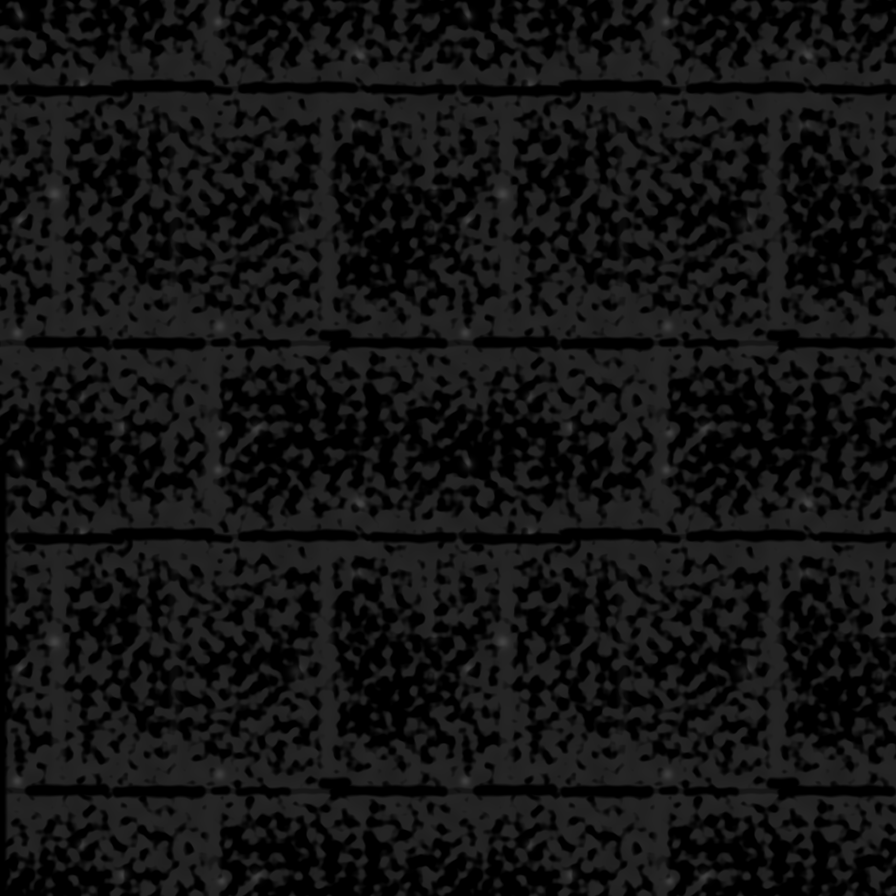
Reproduce this texture map procedurally as a Shadertoy shader.

```glsl
// Dark pitted stone blocks with broken black bed joints, tiled two by two.

const float TILES = 2.0;
const float UPPER_JOINT = 0.198;
const float LOWER_JOINT = 0.766;
const vec3 STONE = vec3(0.137);
const vec3 SEAM = vec3(0.148);

// Joint dashes: start x, end x, height, half thickness
const vec4 DASHES[11] = vec4[11](
    vec4(0.03, 0.28, 0.203, 0.012), vec4(0.25, 0.48, 0.193, 0.013),
    vec4(0.46, 0.52, 0.203, 0.009), vec4(0.535, 0.80, 0.196, 0.012),
    vec4(0.825, 1.02, 0.200, 0.011), vec4(0.055, 0.245, 0.764, 0.013),
    vec4(0.25, 0.46, 0.767, 0.013), vec4(0.47, 0.515, 0.765, 0.011),
    vec4(0.525, 0.65, 0.767, 0.009), vec4(0.71, 0.785, 0.750, 0.012),
    vec4(0.735, 1.0, 0.765, 0.012));

// Heavily pitted patches: centre and radius
const vec3 PATCHES[12] = vec3[12](
    vec3(0.25, 0.34, 0.10), vec3(0.35, 0.55, 0.09), vec3(0.59, 0.50, 0.12),
    vec3(0.96, 0.50, 0.12), vec3(0.79, 0.35, 0.08), vec3(0.85, 0.58, 0.10),
    vec3(0.12, 0.99, 0.11), vec3(0.60, 0.90, 0.11), vec3(0.78, 0.97, 0.12),
    vec3(0.98, 1.02, 0.11), vec3(0.58, 0.06, 0.10), vec3(0.30, 0.04, 0.09));

float hash(vec2 p) {
    vec3 q = fract(vec3(p.xyx) * 0.1031);
    q += dot(q, q.yzx + 33.33);
    return fract((q.x + q.y) * q.z);
}

// Shortest offset on a unit tile
float wrapped(float d) { return d - round(d); }

float slope(vec2 cell, vec2 offset, float period) {
    float angle = 6.2832 * hash(mod(cell, period) + period);
    return dot(vec2(cos(angle), sin(angle)), offset);
}

// Gradient noise that repeats every "period" cells
float tileNoise(vec2 tile, float period) {
    vec2 p = tile * period, i = floor(p), f = p - i;
    vec2 u = f * f * f * (f * (f * 6.0 - 15.0) + 10.0);
    vec2 e = vec2(1.0, 0.0);
    return mix(mix(slope(i, f, period), slope(i + e.xy, f - e.xy, period), u.x),
               mix(slope(i + e.yx, f - e.yx, period), slope(i + e.xx, f - e.xx, period), u.x), u.y);
}

float band(float distanceToCentre, float halfWidth) {
    return 1.0 - smoothstep(0.4 * halfWidth, 1.4 * halfWidth, abs(distanceToCentre));
}

float jointDistance(vec2 t) {
    return min(abs(wrapped(t.y - UPPER_JOINT)), abs(wrapped(t.y - LOWER_JOINT)));
}

// Faint upright seams, staggered between the two courses
float seams(vec2 t) {
    float x = t.x + 0.006 * tileNoise(t, 16.0);
    float tall = max(band(wrapped(x - 0.13), 0.014), band(wrapped(x - 0.729), 0.016));
    tall = max(tall, 0.4 * band(wrapped(x - 0.39), 0.012));
    float low = band(wrapped(x - 0.474), 0.017);
    return t.y > UPPER_JOINT && t.y < LOWER_JOINT ? tall : low;
}

float dashes(vec2 t) {
    float d = 1.0;
    for (int i = 0; i < 11; i++) {
        vec4 s = DASHES[i];
        float halfLength = max(0.5 * (s.y - s.x) - s.w, 0.0);
        float along = abs(wrapped(t.x - 0.5 * (s.x + s.y))) - halfLength;
        d = min(d, length(vec2(max(along, 0.0), wrapped(t.y - s.z))) - s.w);
    }
    return 1.0 - smoothstep(-0.005, 0.004, d);
}

float pitDensity(vec2 t) {
    float density = -0.06 + 0.22 * tileNoise(t, 8.0);
    for (int i = 0; i < 12; i++) {
        vec3 patchArea = PATCHES[i];
        vec2 d = vec2(wrapped(t.x - patchArea.x), wrapped(t.y - patchArea.y)) / patchArea.z;
        density += 0.28 * exp(-dot(d, d));
    }
    return density - 0.22 * (1.0 - smoothstep(0.02, 0.10, jointDistance(t)));
}

// Sparse pale grains
float grains(vec2 t, float count) {
    vec2 cell = floor(t * count);
    vec2 centre = 0.3 + 0.4 * vec2(hash(cell + 7.0), hash(cell + 19.0));
    float size = mix(0.10, 0.2, hash(cell + 31.0));
    float d = length(fract(t * count) - centre) / size;
    return step(0.87, hash(cell + 43.0)) * exp(-d * d);
}

void mainImage(out vec4 fragColor, in vec2 fragCoord) {
    vec2 uv = fragCoord / iResolution.xy;
    vec2 t = fract(vec2(uv.x, 1.0 - uv.y) * TILES);

    // Stone with soft round pits
    float seam = seams(t);
    float relief = tileNoise(t, 33.0) + 0.5 * tileNoise(t, 57.0);
    float surface = smoothstep(-0.28, 0.16, relief - pitDensity(t) + 0.3 * seam);
    vec3 color = STONE * (1.0 + 0.18 * tileNoise(t, 20.0)) * surface;
    color = mix(color, SEAM, 0.6 * seam);
    color += 0.12 * grains(t, 13.0);

    // Broken bed joints
    vec2 rough = t + vec2(0.0, 0.006 * tileNoise(t, 24.0));
    color *= 1.0 - 0.4 * band(jointDistance(rough), 0.007);
    color *= 1.0 - dashes(rough);

    // Dark border on the lower left
    float border = (1.0 - smoothstep(0.004, 0.010, uv.x)) * (1.0 - smoothstep(0.48, 0.52, uv.y));
    fragColor = vec4(color * (1.0 - border), 1.0);
}
```
